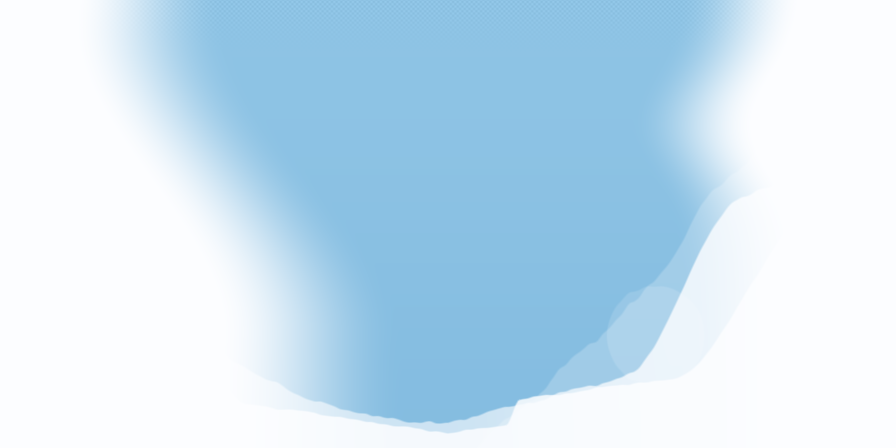
Write a WebGL 2 fragment shader that draws this background.

```glsl
#version 300 es
precision highp float;

uniform vec2 u_resolution;
out vec4 fragColor;

vec2 hashGradient(vec2 cell) {
  vec2 h = vec2(dot(cell, vec2(127.1, 311.7)), dot(cell, vec2(269.5, 183.3)));
  return 2.0 * fract(sin(h) * 43758.5) - 1.0;
}

float gradientNoise(vec2 p) {
  vec2 i = floor(p), f = fract(p);
  vec2 u = f * f * f * (f * (f * 6.0 - 15.0) + 10.0);
  vec2 e = vec2(0.0, 1.0);
  return mix(
    mix(dot(hashGradient(i), f), dot(hashGradient(i + e.yx), f - e.yx), u.x),
    mix(dot(hashGradient(i + e.xy), f - e.xy), dot(hashGradient(i + e.yy), f - e.yy), u.x),
    u.y);
}

// Antialiased coverage, positive inside
float cover(float d) {
  float w = max(fwidth(d), 1e-5);
  return smoothstep(-w, w, d);
}

// 1 left of the middle, 0 right of it
float softFall(float middle, float halfWidth, float x) {
  return 1.0 - smoothstep(middle - halfWidth, middle + halfWidth, x);
}

// Heights of the cloud banks, d measured from the centre line
float frontBank(float d) {
  float left = max(-d, 0.0), right = max(d, 0.0);
  return 0.052 + 0.62 * left * left + 0.10 * smoothstep(0.60, 0.67, left)
    + 0.28 * right + 0.33 * smoothstep(0.40, 0.66, right);
}

float lowBank(float d) {
  float left = max(-d, 0.0), right = max(d, 0.0);
  return 0.035 + 0.14 * left + 0.25 * smoothstep(0.45, 0.65, left)
    + 0.05 * smoothstep(0.13, 0.16, right) + 0.14 * right
    + 0.36 * smoothstep(0.50, 0.85, right);
}

float veilBank(float d) {
  return 0.95 * d - 0.065 + 0.08 * smoothstep(0.48, 0.60, d);
}

void main() {
  vec2 p = gl_FragCoord.xy / u_resolution * vec2(2.0, 1.0);
  float d = p.x - 1.0;
  vec3 white = vec3(0.99, 0.993, 1.0);

  // Sky with a fine dotted weave along the top
  vec3 color = mix(vec3(0.52, 0.74, 0.88), vec3(0.555, 0.765, 0.895), smoothstep(0.0, 0.9, p.y));
  vec2 weave = sin(p * 6.2832 / 0.0104);
  color += 0.025 * weave.x * weave.y * smoothstep(0.88, 1.0, p.y);

  // Soft white glows from both sides
  float leftMiddle = 0.33 + 0.36 * (1.0 - smoothstep(0.25, 0.95, p.y));
  float leftWidth = mix(0.22, 0.17, p.y);
  float bulge = (p.y - 0.72) / 0.16;
  float rightMiddle = 1.66 - 0.11 * exp(-bulge * bulge);
  float leftGlow = softFall(leftMiddle, leftWidth, p.x);
  float rightGlow = 1.0 - softFall(rightMiddle, 0.14, p.x);
  color = mix(color, white, max(leftGlow, rightGlow));

  // Ragged translucent cloud layers
  float ragged = 0.014 * gradientNoise(vec2(p.x * 14.0, 2.5))
    + 0.006 * gradientNoise(vec2(p.x * 43.0, 7.5));
  float veil = cover(veilBank(d) + 2.0 * ragged - p.y);
  float puff = cover(0.11 - length(p - vec2(1.46, 0.25)) + ragged);
  float front = cover(frontBank(d) + ragged - p.y);
  float low = cover(lowBank(d) - 0.6 * ragged - p.y);
  color = mix(color, white, 0.22 * veil);
  color = mix(color, white, 0.14 * puff);
  color = mix(color, white, front * mix(0.60, 0.80, smoothstep(0.0, 0.5, d)));
  color = mix(color, white, 0.85 * low);

  fragColor = vec4(color, 1.0);
}
```
